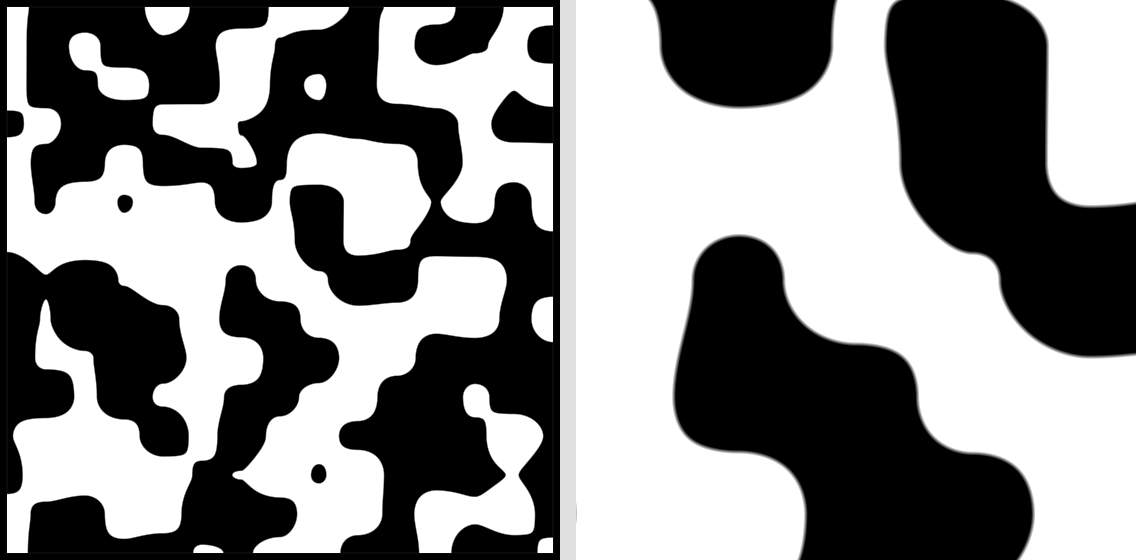
Left, the full canvas; right, a detail of the centre.
Reproduce this pattern procedurally as a three.js fragment shader.

```glsl
// Black and white blobs inside a thin black frame.
// Smooth value noise on a square lattice is cut at its middle level; its
// analytic gradient turns the cut into a distance, so edges stay even and crisp.

varying vec2 vUv;

const vec3 INK = vec3(0.0);
const vec3 PAPER = vec3(1.0);
const vec3 RIM = vec3(0.1);

const float CELLS = 14.0;         // lattice cells across the framed area
const float LEVEL = 0.503;        // noise level separating ink from paper
const float FRAME_WIDTH = 0.0125;
const float RIM_WIDTH = 0.0015;
const float EDGE_WIDTH = 0.0025;  // width of the soft edge ramp
const vec2 SEED = vec2(37.0, 91.0);

float hash(vec2 cell) {
  vec3 p = fract(vec3(cell.xyx) * 0.1031);
  p += dot(p, p.yzx + 33.33);
  return fract((p.x + p.y) * p.z);
}

// Value noise in x, its gradient in yz.
vec3 noiseWithGradient(vec2 p) {
  vec2 cell = floor(p);
  vec2 f = fract(p);
  vec2 blend = f * f * (3.0 - 2.0 * f);
  vec2 slope = 6.0 * f * (1.0 - f);

  float a = hash(cell);
  float b = hash(cell + vec2(1.0, 0.0));
  float c = hash(cell + vec2(0.0, 1.0));
  float d = hash(cell + vec2(1.0, 1.0));
  float twist = a - b - c + d;

  float value = a + (b - a) * blend.x + (c - a) * blend.y
              + twist * blend.x * blend.y;
  vec2 gradient = slope * (vec2(b - a, c - a) + twist * blend.yx);
  return vec3(value, gradient);
}

// Approximate signed distance to the level line, positive on paper.
float blobDistance(vec2 p, float scale, float level) {
  vec3 n = noiseWithGradient(p * scale + SEED);
  return (n.x - level) / (scale * max(length(n.yz), 0.05));
}

// Signed distance to the canvas border, positive inside.
float borderDistance(vec2 uv) {
  vec2 d = min(uv, 1.0 - uv);
  return min(d.x, d.y);
}

// Coverage of the positive side of a distance.
float coverage(float dist, float width) {
  return clamp(dist / width + 0.5, 0.0, 1.0);
}

void main() {
  float innerSize = 1.0 - 2.0 * FRAME_WIDTH;
  vec2 inner = (vUv - FRAME_WIDTH) / innerSize;

  // Blobs
  float blob = blobDistance(inner, CELLS, LEVEL) * innerSize;
  vec3 color = mix(INK, PAPER, coverage(blob, EDGE_WIDTH));

  // Frame with a faint rim along its inner edge
  float inside = borderDistance(vUv) - FRAME_WIDTH;
  color = mix(INK, color, coverage(inside, EDGE_WIDTH * 0.5));
  float rim = coverage(RIM_WIDTH * 0.5 - abs(inside), EDGE_WIDTH * 0.5);
  color = max(color, RIM * rim);

  gl_FragColor = vec4(color, 1.0);
}
```
